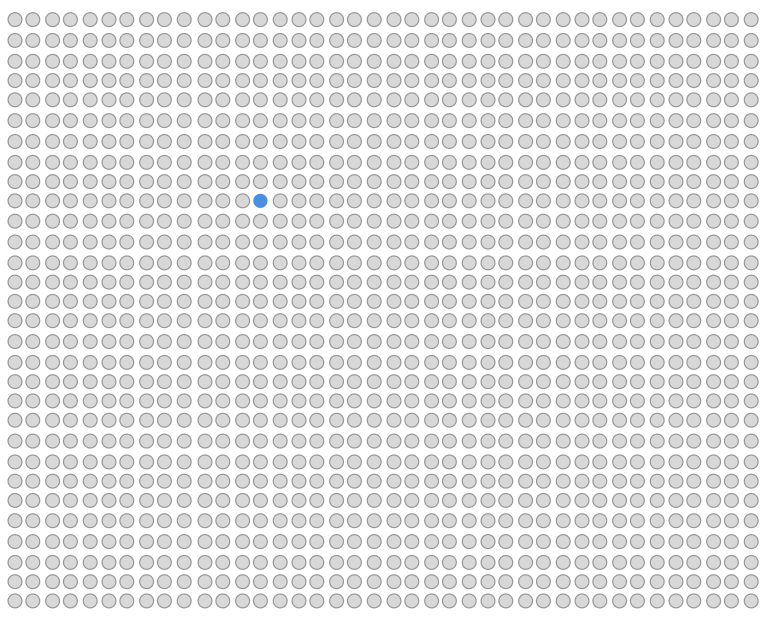
Reproduce this pattern procedurally as a Shadertoy shader.

```glsl
// Layout, in units of 1/768 of the canvas width
const float CANVAS_WIDTH = 768.0;
const vec2  GRID_COUNT   = vec2(40.0, 30.0);
const vec2  FIRST_DOT    = vec2(15.0, 20.0);   // from the upper left
const vec2  MEAN_PITCH   = vec2(18.87, 20.05);
const float GROUP_COLS   = 10.0;
const float BAND_ROWS    = 5.0;

// Dot shape
const float OUTER_RADIUS  = 7.5;
const float FILL_RADIUS   = 6.3;
const float ACCENT_RADIUS = 7.1;
const vec2  ACCENT_CELL   = vec2(13.0, 9.0);

// Colours
const vec3 PAPER   = vec3(1.0);
const vec3 FILL    = vec3(0.847);
const vec3 OUTLINE = vec3(0.592);
const vec3 ACCENT  = vec3(0.290, 0.565, 0.886);

// Columns come in groups of ten, with two of every five nudged left
float columnX(float i) {
    float group = floor((i + 0.5) / GROUP_COLS);
    float j = i - group * GROUP_COLS;
    float k = mod(j, 5.0);
    float nudge = (abs(k - 1.0) < 0.5 || abs(k - 3.0) < 0.5) ? 1.0 : 0.0;
    return FIRST_DOT.x + group * (190.5 - 0.5 * group) + 18.8 * j - nudge;
}

// Rows come in bands of five, bulging downward at the middle of each
float rowY(float i) {
    float band = floor((i + 0.5) / BAND_ROWS);
    float j = i - band * BAND_ROWS;
    float drift = 0.2 + 0.7 * cos(1.3 * (band - 1.8));
    float bulge = 1.5 - 0.8 * abs(j - 2.0);
    return FIRST_DOT.y + 100.2 * band + drift + MEAN_PITCH.y * j + bulge;
}

float coverage(float distance, float pixel) {
    return clamp(0.5 - distance / pixel, 0.0, 1.0);
}

void mainImage(out vec4 fragColor, in vec2 fragCoord) {
    float pixel = CANVAS_WIDTH / iResolution.x;
    vec2 p = vec2(fragCoord.x, iResolution.y - fragCoord.y) * pixel;

    // Nearest dot, searched around the evenly spaced guess
    vec2 guess = floor((p - FIRST_DOT) / MEAN_PITCH + 0.5);
    vec2 cell = vec2(0.0);
    vec2 offset = vec2(1e4);
    for (int n = -1; n <= 1; n++) {
        vec2 id = clamp(guess + float(n), vec2(0.0), GRID_COUNT - 1.0);
        vec2 d = p - vec2(columnX(id.x), rowY(id.y));
        if (abs(d.x) < abs(offset.x)) { offset.x = d.x; cell.x = id.x; }
        if (abs(d.y) < abs(offset.y)) { offset.y = d.y; cell.y = id.y; }
    }
    float radius = length(offset);

    // Outlined dot, or the single plain accent dot
    vec3 color = PAPER;
    if (distance(cell, ACCENT_CELL) < 0.5) {
        color = mix(color, ACCENT, coverage(radius - ACCENT_RADIUS, pixel));
    } else {
        color = mix(color, OUTLINE, coverage(radius - OUTER_RADIUS, pixel));
        color = mix(color, FILL, coverage(radius - FILL_RADIUS, pixel));
    }
    fragColor = vec4(color, 1.0);
}
```
